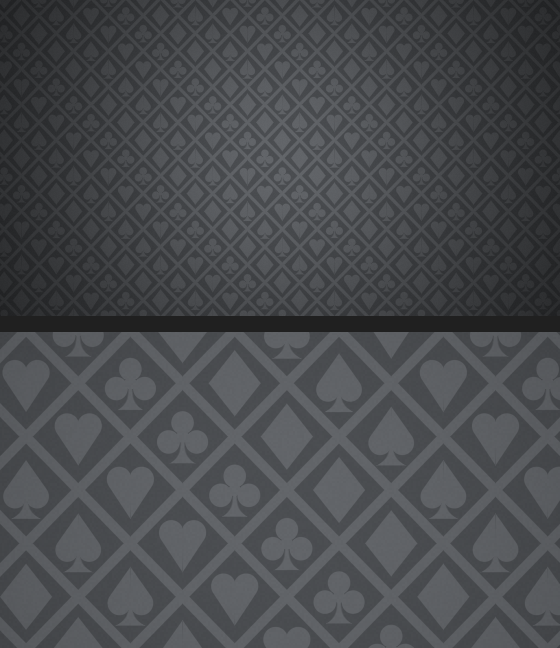
Top, the full canvas; bottom, a detail of the centre.
This pattern is drawn by a Shadertoy shader. Its source:

```glsl
float hash21(vec2 p) {
    vec3 h = fract(vec3(p.xyx) * 0.1031);
    h += dot(h, h.yzx + 33.33);
    return fract((h.x + h.y) * h.z);
}

float coverage(float dist, float blur) {
    return 1.0 - smoothstep(-blur, blur, dist);
}

float circle(vec2 p, vec2 center, float radius) {
    return length(p - center) - radius;
}

// Disc that narrows to a sharp tip
float teardrop(vec2 p, vec2 center, vec2 tip, float radius) {
    vec2 span = tip - center;
    float len = length(span);
    vec2 axis = span / len;
    p -= center;
    vec2 q = vec2(abs(p.x * axis.y - p.y * axis.x), dot(p, axis));
    float s = radius / len;
    float c = sqrt(1.0 - s * s);
    float k = dot(q, vec2(-s, c));
    if (k < 0.0) return length(q) - radius;
    if (k > c * len) return length(q - vec2(0.0, len));
    return dot(q, vec2(c, s)) - radius;
}

// Stem flaring towards its foot
float stem(vec2 p, float top, float foot, float footWidth) {
    float t = clamp((top - p.y) / (top - foot), 0.0, 1.0);
    float side = (abs(p.x) - mix(0.018, footWidth, t * t * t * t)) * 0.6;
    return max(side, max(p.y - top, foot - p.y));
}

float diamond(vec2 p, vec2 halfSize) {
    float scale = halfSize.x * halfSize.y / length(halfSize);
    return (dot(abs(p), 1.0 / halfSize) - 1.0) * scale;
}

float heart(vec2 p) {
    return teardrop(vec2(abs(p.x), p.y), vec2(0.108, 0.10), vec2(0.0, -0.27), 0.118);
}

float spade(vec2 p) {
    float leaf = teardrop(vec2(abs(p.x), p.y), vec2(0.106, -0.06), vec2(0.0, 0.28), 0.113);
    return min(leaf, stem(p, -0.02, -0.27, 0.14));
}

float club(vec2 p) {
    vec2 m = vec2(abs(p.x), p.y);
    float leaves = min(circle(m, vec2(0.0, 0.13), 0.108), circle(m, vec2(0.135, -0.05), 0.110));
    leaves = min(leaves, circle(m, vec2(0.0), 0.06));
    return min(leaves, stem(p, 0.0, -0.25, 0.12));
}

float suit(vec2 p, float index) {
    if (index < 0.5) return diamond(p, vec2(0.25, 0.31));
    if (index < 1.5) return spade(p);
    if (index < 2.5) return heart(p);
    return club(p);
}

// Diagonal lattice: the suit stays the same along one diagonal
float lattice(vec2 p, float lineWidth, float blur) {
    vec2 diagonal = vec2(p.x + p.y, p.x - p.y);
    vec2 cell = floor(diagonal + 0.5);
    vec2 f = diagonal - cell;
    vec2 local = 0.5 * vec2(f.x + f.y, f.x - f.y);
    float border = (0.5 - max(abs(f.x), abs(f.y))) * 0.7071 - 0.5 * lineWidth;
    return coverage(min(border, suit(local, mod(cell.x, 4.0))), blur);
}

void mainImage(out vec4 fragColor, in vec2 fragCoord) {
    const vec2 CELL_SIZE = vec2(0.1242, 0.1271);
    const vec2 LATTICE_CENTER = vec2(0.0703, 0.0);
    const vec3 GROUND = vec3(0.295, 0.305, 0.319);
    const vec3 PRINT = vec3(0.385, 0.396, 0.412);

    vec2 p = (2.0 * fragCoord - iResolution.xy) / iResolution.x;
    float blur = 1.4 / (iResolution.x * CELL_SIZE.x);
    float ink = lattice((p - LATTICE_CENTER) / CELL_SIZE, 0.092, blur);
    vec3 color = mix(GROUND, PRINT, ink);

    // Soft central light and fine grain
    color /= 1.0 + dot(p, p);
    color += (hash21(floor((p + 1.0) * 384.0)) - 0.5) * 0.01;
    fragColor = vec4(color, 1.0);
}
```
